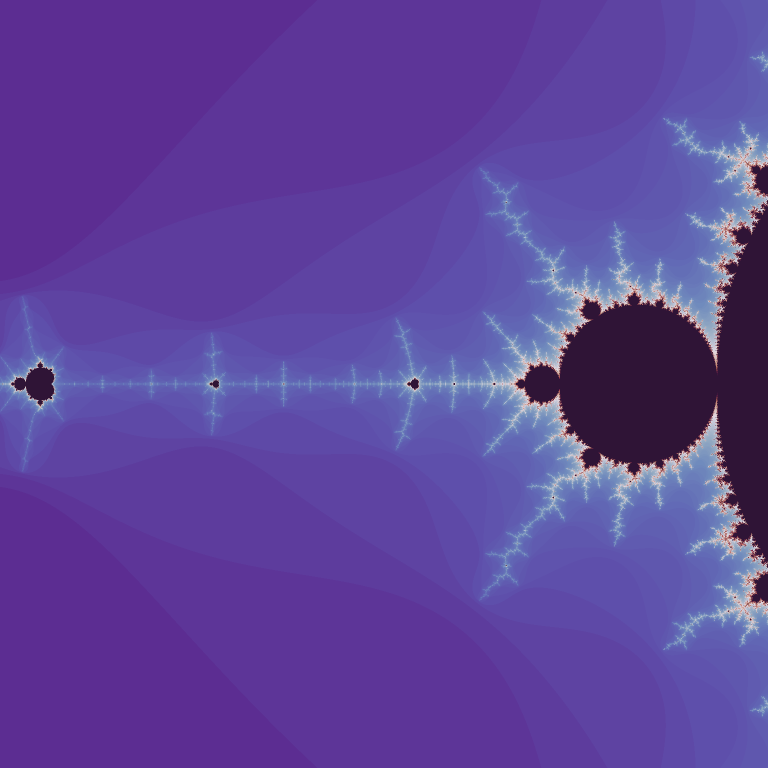
Reproduce this background procedurally as a WebGL 1 fragment shader.

```glsl
precision highp float;

uniform vec2 u_resolution;

// View: centre and width in the complex plane
const vec2 VIEW_CENTER = vec2(-1.5, 0.0);
const float VIEW_WIDTH = 0.576;

// Escape test and edge smoothing
const int MAX_STEPS = 256;
const float ESCAPE_RADIUS = 2.0;
const int SAMPLES = 2; // per axis

// Colour ramp, from slow-escape dark through blue and cream back to dark
const vec3 INK = vec3(0.185, 0.079, 0.213);
const vec3 VIOLET = vec3(0.361, 0.176, 0.572);
const vec3 INDIGO = vec3(0.370, 0.308, 0.671);
const vec3 BLUE = vec3(0.383, 0.414, 0.712);
const vec3 SKY = vec3(0.440, 0.545, 0.741);
const vec3 MIST = vec3(0.576, 0.665, 0.760);
const vec3 PEARL = vec3(0.886, 0.850, 0.888);
const vec3 SAND = vec3(0.800, 0.610, 0.530);
const vec3 RUST = vec3(0.690, 0.330, 0.300);
const vec3 WINE = vec3(0.470, 0.110, 0.300);

// Progress of t through the interval from lo to hi
float span(float t, float lo, float hi) {
  return clamp((t - lo) / (hi - lo), 0.0, 1.0);
}

vec3 ramp(float t) {
  vec3 color = mix(INK, VIOLET, span(t, 0.0, 0.125));
  color = mix(color, INDIGO, span(t, 0.125, 0.1875));
  color = mix(color, BLUE, span(t, 0.1875, 0.25));
  color = mix(color, SKY, span(t, 0.25, 0.3125));
  color = mix(color, MIST, span(t, 0.3125, 0.375));
  color = mix(color, PEARL, span(t, 0.375, 0.5));
  color = mix(color, SAND, span(t, 0.5, 0.625));
  color = mix(color, RUST, span(t, 0.625, 0.75));
  color = mix(color, WINE, span(t, 0.75, 0.875));
  return mix(color, INK, span(t, 0.875, 1.0));
}

vec2 complexSquare(vec2 z) {
  return vec2(z.x * z.x - z.y * z.y, 2.0 * z.x * z.y);
}

// Number of steps until the orbit of c escapes
float escapeSteps(vec2 c) {
  // The large disc never escapes
  if (length(c + vec2(1.0, 0.0)) < 0.25) return float(MAX_STEPS);
  vec2 z = vec2(0.0);
  for (int i = 1; i <= MAX_STEPS; i++) {
    z = complexSquare(z) + c;
    if (dot(z, z) > ESCAPE_RADIUS * ESCAPE_RADIUS) return float(i);
  }
  return float(MAX_STEPS);
}

void main() {
  vec3 total = vec3(0.0);

  // Average a grid of samples inside each pixel
  for (int j = 0; j < SAMPLES; j++) {
    for (int i = 0; i < SAMPLES; i++) {
      vec2 offset = (vec2(float(i), float(j)) + 0.5) / float(SAMPLES) - 0.5;
      vec2 uv = (gl_FragCoord.xy + offset - 0.5 * u_resolution) / u_resolution.x;
      float steps = escapeSteps(VIEW_CENTER + uv * VIEW_WIDTH);
      total += ramp(sqrt(steps / float(MAX_STEPS)));
    }
  }

  gl_FragColor = vec4(total / float(SAMPLES * SAMPLES), 1.0);
}
```
